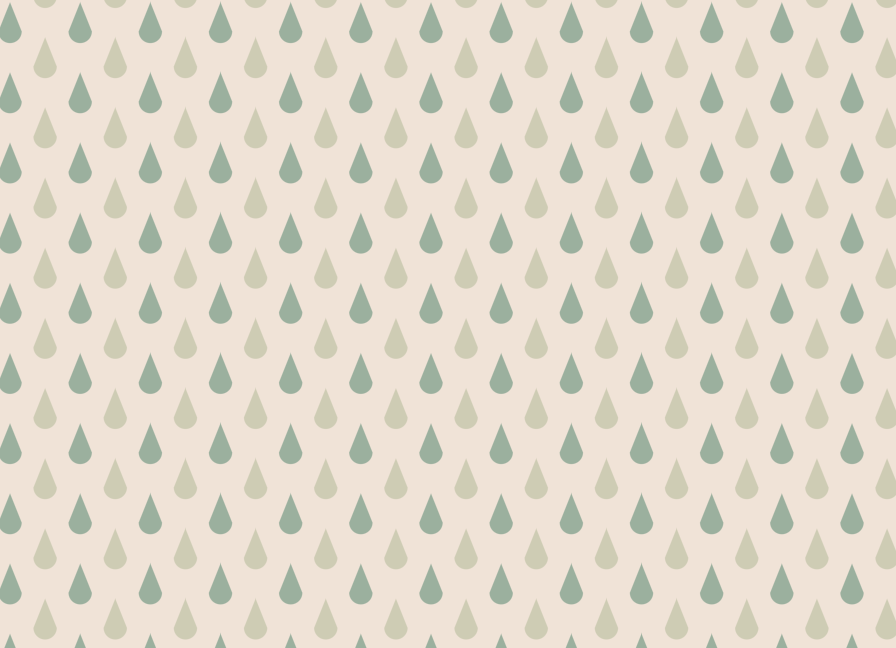
Reproduce this pattern procedurally as a WebGL 1 fragment shader.

```glsl
precision highp float;

uniform vec2 u_resolution;

const float REPEATS_ACROSS = 12.77;
const float DROP_RADIUS = 0.166;
const float TIP_HEIGHT = 0.415;
const vec2 FIRST_DROP = vec2(0.143, 0.448);

const vec3 CREAM = vec3(0.941, 0.890, 0.843);
const vec3 SAGE = vec3(0.608, 0.690, 0.620);
const vec3 SAND = vec3(0.808, 0.800, 0.706);

// Straight-sided cone above the origin, half disc below it
float dropDistance(vec2 p, float radius, float tip) {
  vec2 sideNormal = normalize(vec2(tip, radius));
  float cone = dot(vec2(abs(p.x) - radius, p.y), sideNormal);
  float disc = length(p) - radius;
  return p.y > 0.0 ? cone : disc;
}

// Square lattice of drops, one centred on the given anchor
float dropLattice(vec2 p, vec2 anchor, float edge) {
  vec2 cell = fract(p - anchor + 0.5) - 0.5;
  cell.y = -cell.y;
  float d = dropDistance(cell, DROP_RADIUS, TIP_HEIGHT);
  return 1.0 - smoothstep(-edge, edge, d);
}

void main() {
  // Lattice units, measured down from the top left corner
  float unit = REPEATS_ACROSS / u_resolution.x;
  vec2 p = vec2(gl_FragCoord.x, u_resolution.y - gl_FragCoord.y) * unit;
  float edge = 0.75 * unit;

  // Two lattices interleaved by half a repeat
  float sageDrops = dropLattice(p, FIRST_DROP, edge);
  float sandDrops = dropLattice(p, FIRST_DROP + 0.5, edge);

  vec3 color = mix(CREAM, SAND, sandDrops);
  color = mix(color, SAGE, sageDrops);
  gl_FragColor = vec4(color, 1.0);
}
```
